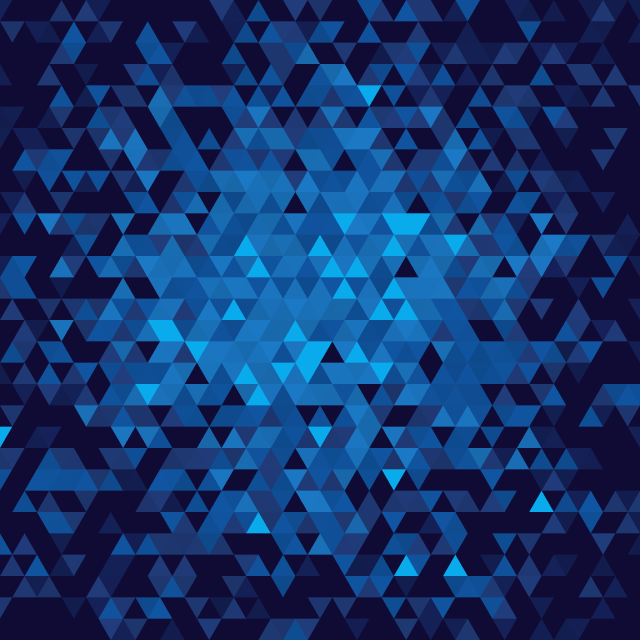
Write a WebGL 2 fragment shader that draws this background.

```glsl
#version 300 es
precision highp float;
// A mosaic of small triangles, bright cyan and blue in the middle, fading to dark indigo.

uniform vec2 u_resolution;
out vec4 fragColor;

const vec2 GRID = vec2(26.0, 30.0);          // triangles per row, rows
const vec2 GLOW_CENTER = vec2(0.475, 0.525);
const int SAMPLES = 3;                       // per axis, for smooth edges

const vec3 NIGHT = vec3(0.06, 0.045, 0.205);
const vec3 NAVY = vec3(0.075, 0.12, 0.32);
const vec3 INDIGO = vec3(0.12, 0.22, 0.45);
const vec3 DEEP_BLUE = vec3(0.06, 0.31, 0.59);
const vec3 BLUE = vec3(0.10, 0.44, 0.72);
const vec3 CYAN = vec3(0.04, 0.67, 0.93);

float hash(vec2 p, float seed) {
    return fract(sin(dot(p, vec2(127.1, 311.7)) + seed * 74.7) * 43758.5453);
}

// Center of the triangle holding p, in grid units.
vec2 triangleCenter(vec2 p, vec2 grid) {
    vec2 q = p * grid;
    float row = floor(q.y);
    float height = q.y - row;
    float shift = 0.5 * (1.0 - mod(row, 2.0));
    float slanted = q.x - shift - 0.5 * height;
    float column = floor(slanted);
    float pointsDown = step(1.0 - height, slanted - column);
    return vec2(column + shift + 0.5 + 0.5 * pointsDown,
                row + (1.0 + pointsDown) / 3.0);
}

// Blue shade for a tone that grows from the center outward.
vec3 shade(float tone) {
    vec3 color = mix(BLUE, DEEP_BLUE, step(0.19, tone));
    color = mix(color, INDIGO, step(0.39, tone));
    return mix(color, NAVY, step(0.56, tone));
}

vec3 triangleColor(vec2 center, vec2 grid) {
    float radius = distance(center / grid, GLOW_CENTER);
    vec2 id = floor(center * vec2(2.0, 3.0) + 0.5);

    // Scattered blues with a slight change of brightness
    vec3 color = shade(radius + 0.5 * (hash(id, 1.0) - 0.5));
    color *= 0.92 + 0.16 * hash(id, 2.0);

    // Cyan sparks near the center
    float sparkChance = 0.27 * (1.0 - smoothstep(0.05, 0.33, radius));
    color = mix(color, CYAN, step(hash(id, 3.0), sparkChance));

    // Dark gaps, more frequent toward the border
    float gapChance = 0.03 + 0.68 * smoothstep(0.08, 0.68, radius);
    return mix(color, NIGHT, step(hash(id, 4.0), gapChance));
}

void main() {
    vec3 total = vec3(0.0);
    for (int y = 0; y < SAMPLES; y++) {
        for (int x = 0; x < SAMPLES; x++) {
            vec2 offset = (vec2(x, y) + 0.5) / float(SAMPLES) - 0.5;
            vec2 p = (gl_FragCoord.xy + offset) / u_resolution;
            total += triangleColor(triangleCenter(p, GRID), GRID);
        }
    }
    fragColor = vec4(total / float(SAMPLES * SAMPLES), 1.0);
}
```
